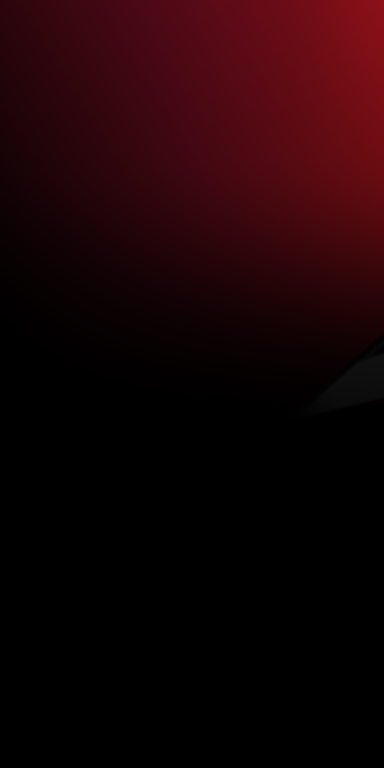
Reproduce this background procedurally as a WebGL 2 fragment shader.

```glsl
#version 300 es
precision highp float;
// Crimson glow from the upper right fading to black, with a dark grey leaf at the right edge.

uniform vec2 u_resolution;
out vec4 fragColor;

// Soft version of max(x, 0) with the given rounding width.
float softPositive(float x, float width) {
    return 0.5 * (x + sqrt(x * x + width * width));
}

// Smooth coverage of the side where the signed distance is positive.
float coverage(float signedDistance, float softness) {
    return smoothstep(-softness, softness, signedDistance);
}

// Height of a straight line through the given point.
float lineHeight(float x, vec2 through, float slope) {
    return through.y + (x - through.x) * slope;
}

// Tilted gradient, with depth measured down from the top edge.
vec3 crimsonGlow(float across, float depth) {
    float tilt = 0.17 + 0.34 * across - 0.42 * depth;
    float corner = 0.04 * smoothstep(0.75, 1.0, across) * smoothstep(0.25, 0.0, depth);
    float fade = smoothstep(0.56, 0.2, depth);
    float red = softPositive(tilt + corner, 0.03) * fade;
    float warmth = smoothstep(0.4, 1.05, across + 0.2 * depth);
    float blueShare = mix(0.27, 0.17, warmth);
    return red * vec3(1.0, 0.115, blueShare);
}

// Leaf entering from the right: a black silhouette around a dim grey body.
vec3 paintLeaf(vec3 background, vec2 p, float softness) {
    float spine = lineHeight(p.x, vec2(0.794, 0.953), 0.883);
    float belly = lineHeight(p.x, vec2(0.78, 0.91), 0.24);
    float shoulder = 0.945 + 0.135 * sqrt(max(p.x - 0.79, 0.0) / 0.21);
    float top = min(spine - 0.018, shoulder);

    float silhouette = coverage(spine - p.y, softness)
                     * coverage(p.y - belly, softness)
                     * smoothstep(0.74, 0.79, p.x);
    float body = coverage(top - p.y, 0.008)
               * coverage(p.y - belly, 0.012)
               * smoothstep(0.77, 0.88, p.x);

    // Faint light gathers toward the upper right of the body.
    float height = clamp((p.y - belly) / max(top - belly, 0.01), 0.0, 1.0);
    float grey = mix(0.045, 0.065, height) * mix(0.75, 1.0, smoothstep(0.8, 1.0, p.x));

    // Thin streak just under the spine.
    float streak = smoothstep(0.012, 0.0, abs(p.y - spine + 0.025))
                 * smoothstep(0.88, 1.0, p.x);

    vec3 color = mix(background, vec3(0.008), silhouette);
    color += vec3(0.025) * streak * silhouette * (1.0 - body);
    return mix(color, vec3(grey), body * silhouette);
}

void main() {
    vec2 uv = gl_FragCoord.xy / u_resolution;
    vec2 p = uv * vec2(1.0, 2.0);
    float pixel = 1.0 / u_resolution.x;

    vec3 color = crimsonGlow(uv.x, 1.0 - uv.y);
    color = paintLeaf(color, p, 1.5 * pixel);
    fragColor = vec4(color, 1.0);
}
```
